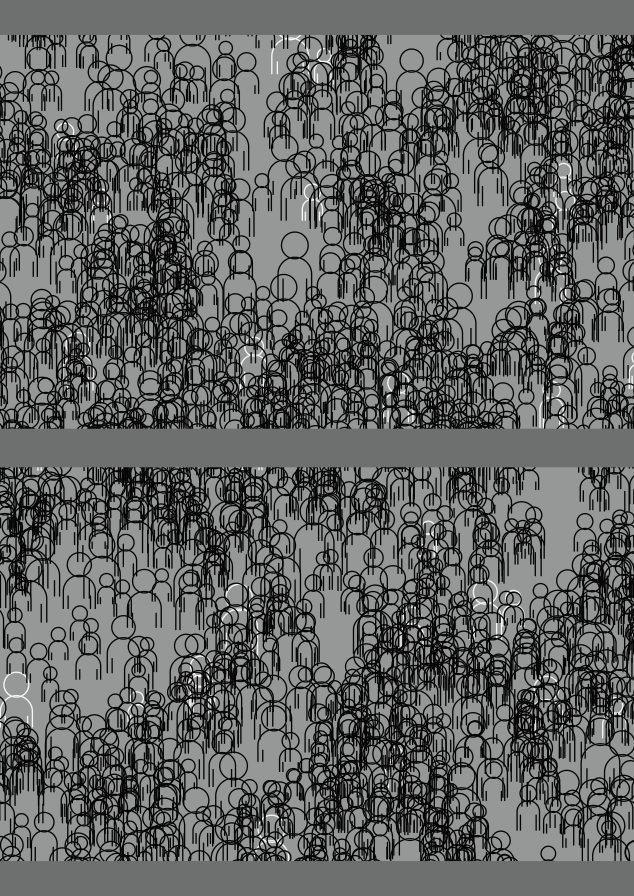
Give the GLSL for this pattern, as a WebGL 1 fragment shader.

```glsl
precision highp float;
// Two grey panels crowded with thin outlined figures: round heads over arched bodies.

#define CELLS_ACROSS 26.0
#define SLOTS 4
#define LINE_WIDTH 0.0021
#define HEAD_MIN 0.27
#define HEAD_MAX 0.57
#define SPARSE 0.13
#define CROWDED 0.60
#define WHITE_SHARE 0.017
#define MARGIN 0.039
#define GAP_HALF 0.0215
#define PANEL_COLOR vec3(0.585, 0.595, 0.588)
#define BAND_COLOR vec3(0.428, 0.438, 0.432)

uniform vec2 u_resolution;

// Four random values per 2D point, without sine.
vec4 hash4(vec2 p) {
  vec4 q = fract(p.xyxy * vec4(0.1031, 0.1030, 0.0973, 0.1099));
  q += dot(q, q.wzxy + 33.33);
  return fract((q.xxyz + q.yzzw) * q.zywx);
}

float valueNoise(vec2 p) {
  vec2 i = floor(p);
  vec2 f = p - i;
  f = f * f * (3.0 - 2.0 * f);
  float low = mix(hash4(i).x, hash4(i + vec2(1.0, 0.0)).x, f.x);
  float high = mix(hash4(i + vec2(0.0, 1.0)).x, hash4(i + 1.0).x, f.x);
  return mix(low, high, f.y);
}

// Distance to a figure's outline; p is relative to the head centre.
float figureDistance(vec2 p, float head, float shoulder, float leg) {
  float d = abs(length(p) - head);
  vec2 q = vec2(abs(p.x), p.y + 0.95 * (head + shoulder));

  // Arched shoulders running down into straight sides
  float arch = q.y > 0.0
    ? abs(length(q) - shoulder)
    : length(vec2(q.x - shoulder, max(-q.y - leg, 0.0)));

  // Inner edges of the arms
  float armY = q.y - clamp(q.y, -leg, -0.3 * shoulder);
  float arm = length(vec2(q.x - 0.7 * shoulder, armY));
  return min(d, min(arch, arm));
}

// Ink left by the crowd: x is black coverage, y is white coverage.
vec2 crowdInk(vec2 p) {
  vec2 home = floor(p);
  vec2 clear = vec2(1.0);
  float pixel = CELLS_ACROSS / u_resolution.x;
  float halfWidth = 0.5 * LINE_WIDTH * CELLS_ACROSS;

  // Figures hang downward, so look further up than down
  for (int row = -1; row <= 3; row++) {
    for (int column = -1; column <= 1; column++) {
      vec2 cell = home + vec2(float(column), float(row));
      float crowding = smoothstep(0.15, 0.85, valueNoise(cell * 0.37 + 40.0));
      float density = mix(SPARSE, CROWDED, crowding);

      for (int slot = 0; slot < SLOTS; slot++) {
        vec2 seed = cell + 71.0 + 113.0 * float(slot);
        vec4 place = hash4(seed);
        if (place.z > density) continue;
        vec4 shape = hash4(seed + 517.0);

        float head = mix(HEAD_MIN, HEAD_MAX, shape.x * shape.x);
        float shoulder = head * mix(1.25, 1.45, shape.y);
        float leg = shoulder * mix(0.9, 1.7, shape.z);
        float d = figureDistance(p - cell - place.xy, head, shoulder, leg);
        float ink = clamp((halfWidth - d) / pixel + 0.5, 0.0, 1.0);
        float isWhite = step(shape.w, WHITE_SHARE);
        clear *= 1.0 - ink * vec2(1.0 - isWhite, isWhite);
      }
    }
  }
  return 1.0 - clear;
}

void main() {
  float height = gl_FragCoord.y / u_resolution.y;
  vec2 p = gl_FragCoord.xy / u_resolution.x * CELLS_ACROSS;

  vec2 ink = crowdInk(p);
  vec3 color = mix(PANEL_COLOR, vec3(0.97), ink.y);
  color = mix(color, vec3(0.02), ink.x);

  // Two panels, mirrored about the middle band
  float fromMiddle = abs(height - 0.5);
  float inside = min(fromMiddle - GAP_HALF, 0.5 - MARGIN - fromMiddle);
  float panel = clamp(inside * u_resolution.y + 0.5, 0.0, 1.0);
  gl_FragColor = vec4(mix(BAND_COLOR, color, panel), 1.0);
}
```
